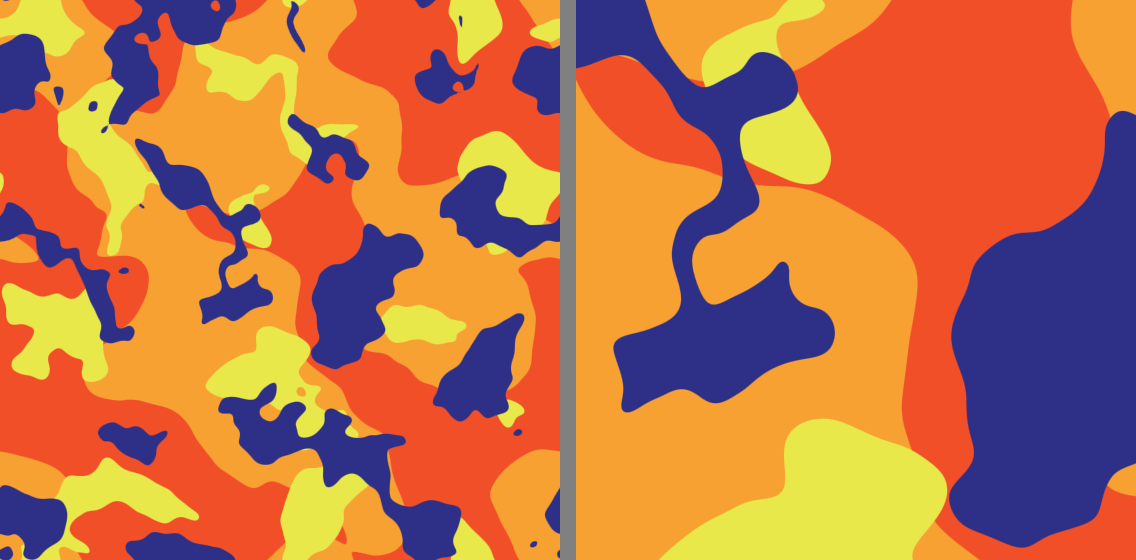
Left, the full canvas; right, a detail of the centre.
Give the GLSL for this pattern, as a Shadertoy shader.

```glsl
// Seamless four-colour camouflage: orange, yellow and blue patches over red.
// Each layer is a thresholded sum of plane waves with whole wave numbers,
// its outline bent by wrapping gradient noise into branches, lobes and knobs.

const float TAU = 6.28318;

float hash(vec2 p) {
    return fract(sin(dot(p, vec2(127.1, 311.7))) * 43758.5453);
}

// Slope of a random unit gradient at a lattice corner, wrapped every n cells
float corner(vec2 cell, vec2 offset, float n, float seed) {
    float angle = TAU * hash(mod(cell, n) + seed);
    return dot(vec2(cos(angle), sin(angle)), offset);
}

// Gradient noise with n cells across the tile
float noise(vec2 p, float n, float seed) {
    p *= n;
    vec2 c = floor(p), f = p - c, e = vec2(1, 0);
    vec2 u = f * f * f * (f * (f * 6.0 - 15.0) + 10.0);
    return mix(mix(corner(c, f, n, seed), corner(c + e.xy, f - e.xy, n, seed), u.x),
               mix(corner(c + e.yx, f - e.yx, n, seed), corner(c + 1.0, f - 1.0, n, seed), u.x),
               u.y);
}

vec2 noise2(vec2 p, float n, float seed) {
    return vec2(noise(p, n, seed), noise(p, n, seed + 37.3));
}

// Sum of waves near one frequency, scaled to unit variance.
// Odd wave numbers only: the field flips sign over half a tile, so it stays balanced.
float waves(vec2 p, float frequency, float seed) {
    float sum = 0.0, power = 0.0;
    for (int i = 0; i <= 6; i++) {
        for (int j = -6; j <= 6; j++) {
            vec2 k = vec2(i, j);
            float d = length(k) - frequency;
            if (abs(d) > 1.8 || (i == 0 && j < 0) || mod(k.x + k.y, 2.0) < 0.5) continue;
            float amplitude = exp(-d * d);
            sum += amplitude * sin(TAU * (dot(k, p) + hash(k + seed)));
            power += 0.5 * amplitude * amplitude;
        }
    }
    return sum / sqrt(power);
}

// Patch field: broad bends everywhere, knobs stronger along some of the outline
float patches(vec2 p, float frequency, float bend, float knob, float seed) {
    float n = floor(2.0 * frequency + 1.0);
    float roughness = mix(0.3, 1.0, smoothstep(-0.3, 0.15, noise(p, 5.0, seed + 5.1)));
    vec2 bends = bend / n * noise2(p, n, seed + 11.7);
    vec2 knobs = knob * roughness * noise2(p, 21.0, seed + 23.9);
    return waves(p + bends + knobs, frequency, seed);
}

// Smooth-edged cover of the area where the field is positive
float cover(float field) {
    float w = 0.7 * fwidth(field) + 1e-5;
    return smoothstep(-w, w, field);
}

void mainImage(out vec4 fragColor, in vec2 fragCoord) {
    vec2 uv = fragCoord / iResolution.xy;

    vec3 red = vec3(0.945, 0.31, 0.155);
    vec3 orange = vec3(0.97, 0.63, 0.20);
    vec3 yellow = vec3(0.91, 0.91, 0.29);
    vec3 blue = vec3(0.18, 0.19, 0.53);

    // Thresholds in standard deviations set the share of each layer
    vec3 color = red;
    color = mix(color, orange, cover(patches(uv, 2.0, 1.0, 0.012, 3.4) - 0.04));
    color = mix(color, yellow, cover(patches(uv, 3.3, 0.9, 0.042, 41.2) - 0.78));
    color = mix(color, blue, cover(patches(uv, 4.1, 0.9, 0.066, 78.6) - 0.85));

    fragColor = vec4(color, 1.0);
}
```
